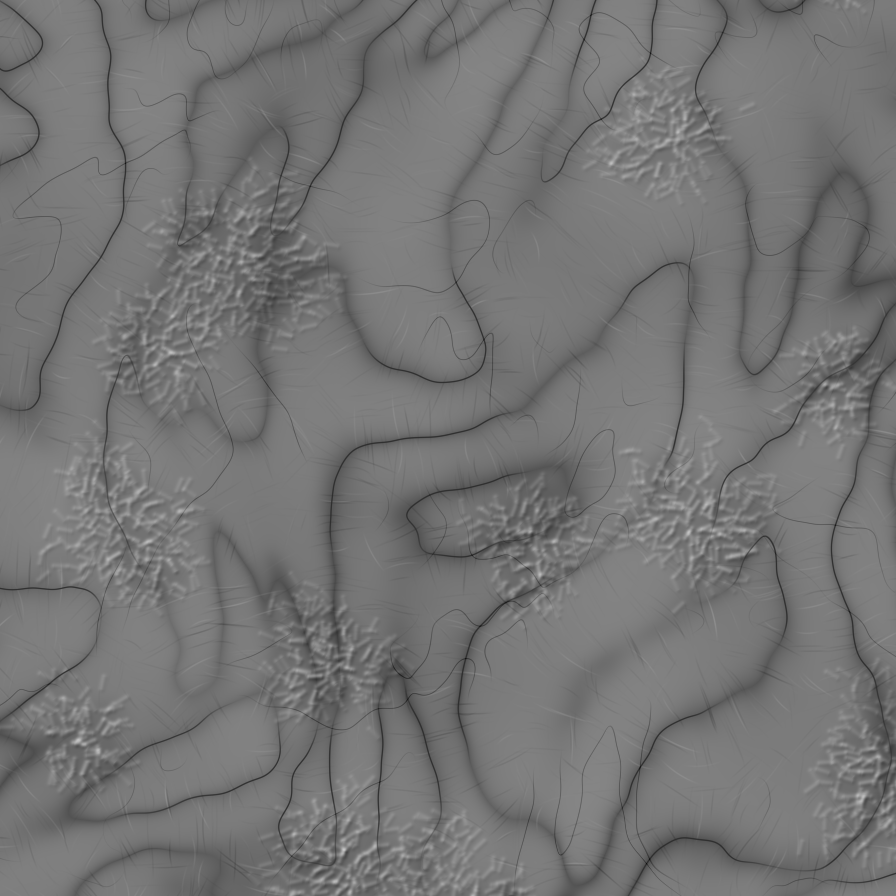
Give the GLSL for this texture, as a WebGL 2 fragment shader.

```glsl
#version 300 es
precision highp float;
// Grey folded skin with dark creases, fine cross wrinkles and patches of embossed bristles.

uniform vec2 u_resolution;
out vec4 fragColor;

vec2 hash2(vec2 p) {
    vec3 q = fract(p.xyx * vec3(0.1031, 0.1030, 0.0973));
    q += dot(q, q.yzx + 33.33);
    return fract((q.xx + q.yz) * q.zy);
}

float cornerSlope(vec2 cell, vec2 offset) {
    float a = 6.2832 * hash2(cell + 17.0).x;
    return dot(vec2(cos(a), sin(a)), offset);
}

float gradientNoise(vec2 p) {
    vec2 i = floor(p), f = fract(p);
    vec2 u = f * f * f * (f * (f * 6.0 - 15.0) + 10.0);
    vec2 e = vec2(1.0, 0.0);
    float low = mix(cornerSlope(i, f), cornerSlope(i + e, f - e), u.x);
    float high = mix(cornerSlope(i + e.yx, f - e.yx), cornerSlope(i + 1.0, f - 1.0), u.x);
    return mix(low, high, u.y);
}

// Bent, stretched noise whose zero lines are the creases
float foldField(vec2 p, vec2 scale) {
    vec2 bend = vec2(gradientNoise(p * 2.6 + 3.7), gradientNoise(p * 2.6 + 41.2));
    vec2 jag = vec2(gradientNoise(p * 21.0), gradientNoise(p * 21.0 + 9.4));
    p += 0.24 * bend + 0.011 * jag;
    return gradientNoise(mat2(0.94, 0.34, -0.34, 0.94) * p * scale + scale);
}

// Field value and its slope
vec3 foldSlope(vec2 p, vec2 scale) {
    vec2 e = vec2(0.0015, 0.0);
    float f = foldField(p, scale);
    float fx = foldField(p + e, scale), fy = foldField(p + e.yx, scale);
    return vec3(f, (vec2(fx, fy) - f) / e.x);
}

float creaseLine(vec3 fold, float width) {
    float d = abs(fold.x) / max(length(fold.yz), 0.4);
    return 1.0 - smoothstep(0.0, width + 0.8 / u_resolution.y, d);
}

// Short curved strokes running across the creases
float crossWrinkles(vec2 p, vec2 scale) {
    float sum = 0.0, size = 0.038;
    vec2 base = floor(p / size);
    for (int n = 0; n < 9; n++) {
        vec2 cell = base + vec2(n % 3 - 1, n / 3 - 1);
        vec3 fold = foldSlope((cell + 0.5) * size, scale);
        vec2 across = normalize(fold.yz + 0.0001);
        float nearCrease = exp(-abs(fold.x) * 3.0);
        for (int k = 0; k < 4; k++) {
            vec2 h = hash2(cell + float(k) * 31.7), r = hash2(cell + float(k) * 57.3 + 5.0);
            vec2 q = p - (cell + h) * size;
            float along = dot(q, across) / mix(0.014, 0.036, r.x);
            float side = dot(q, vec2(-across.y, across.x)) + 0.009 * (r.y - 0.5) * along * along;
            float stroke = 1.0 - smoothstep(0.0, 0.0006 + 0.9 / u_resolution.y, abs(side));
            float tone = r.y > 0.75 ? 0.08 : -0.065;
            sum += tone * h.x * nearCrease * stroke * (1.0 - smoothstep(0.2, 1.0, abs(along)));
        }
    }
    return sum;
}

// Offset from the closest patch centre, and distance relative to its radius
vec3 nearestPatch(vec2 p) {
    vec3 best = vec3(0.0, 1.0, 9.0);
    vec2 base = floor(p * 4.5);
    for (int n = 0; n < 9; n++) {
        vec2 cell = base + vec2(n % 3 - 1, n / 3 - 1);
        vec2 kind = hash2(cell + 83.0);
        vec2 q = p - (cell + 0.1 + 0.8 * hash2(cell + 12.0)) / 4.5;
        float ratio = length(q) / mix(0.055, 0.105, kind.y);
        if (kind.x < 0.45 && ratio < best.z) best = vec3(q, ratio);
    }
    best.z += 0.7 * gradientNoise(p * 13.0);
    return best;
}

// Rounded rods fanning out from patch centres, lit from the upper left
float bristles(vec2 p) {
    float sum = 0.0, size = 0.0155;
    vec2 base = floor(p / size);
    for (int n = 0; n < 9; n++) {
        vec2 cell = base + vec2(n % 3 - 1, n / 3 - 1);
        for (int k = 0; k < 2; k++) {
            vec2 h = hash2(cell + float(k) * 23.1), r = hash2(cell + float(k) * 71.9 + 3.0);
            vec2 centre = (cell + h) * size;
            vec3 patchInfo = nearestPatch(centre);
            if (patchInfo.z + 0.5 * r.x > 1.25) continue;
            float a = atan(patchInfo.y, patchInfo.x) + 2.2 * (r.y - 0.5);
            vec2 axis = vec2(cos(a), sin(a)), q = p - centre;
            q -= axis * clamp(dot(q, axis), -0.0065, 0.0065);
            q /= 0.0031;
            float relief = 0.055 + 0.17 * dot(q, vec2(-0.6, 0.8));
            sum += relief * exp(-dot(q, q)) * mix(1.25, 0.6, clamp(patchInfo.z, 0.0, 1.0));
        }
    }
    return sum;
}

void main() {
    vec2 p = gl_FragCoord.xy / u_resolution;
    vec2 foldScale = vec2(9.6, 5.0);
    vec3 fold = foldSlope(p, foldScale);
    vec3 crack = foldSlope(p + 5.3, vec2(13.0, 9.0));

    // Soft valleys between rounded folds
    float depth = 0.8 + 0.9 * gradientNoise(p * 3.5 + 20.0);
    float grey = 0.497 - 0.165 * depth * exp(-abs(fold.x) / 0.1);
    grey += 0.05 * gradientNoise(p * 5.0 + 60.0);

    // Bristle patches and cross wrinkles
    float inPatch = 1.0 - smoothstep(0.5, 1.15, nearestPatch(p).z);
    grey += bristles(p) - 0.055 * inPatch;
    grey += crossWrinkles(p, foldScale) * (1.0 - 0.7 * inPatch);

    // Broken main creases and fainter cracks
    float open = smoothstep(-0.1, 0.14, gradientNoise(p * 5.0 + 33.0));
    float faint = smoothstep(-0.05, 0.25, gradientNoise(p * 6.5 + 71.0));
    grey = mix(grey, 0.17, 0.9 * open * (1.0 - 0.5 * inPatch) * creaseLine(fold, 0.0006));
    grey -= 0.13 * faint * creaseLine(crack, 0.0003);

    fragColor = vec4(vec3(clamp(grey, 0.0, 1.0)), 1.0);
}
```
